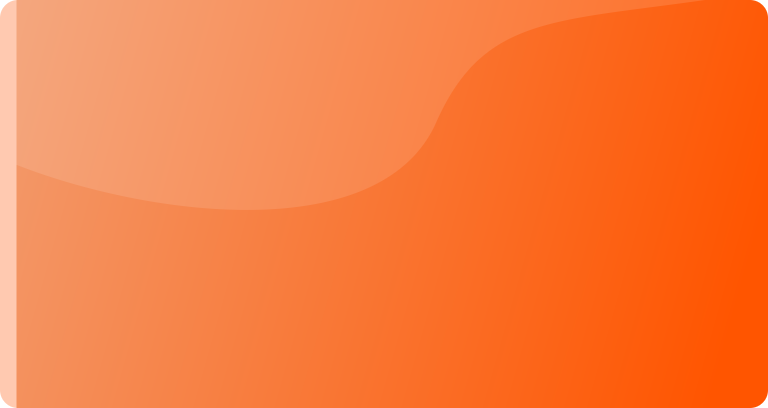
Write a WebGL 1 fragment shader that draws this background.

```glsl
precision highp float;
// A rounded orange card: a diagonal peach-to-orange gradient, a pale strip on
// the left and a translucent white wave above an S-shaped edge.
// The edge is two cubic Bezier curves, solved for height by bisection.

uniform vec2 u_resolution;

// Layout grid that is stretched over the canvas, with y pointing down.
const vec2 GRID = vec2(768.0, 408.0);

vec2 bezier(vec2 a, vec2 b, vec2 c, vec2 d, float t) {
  float s = 1.0 - t;
  return s * s * s * a + 3.0 * s * s * t * b + 3.0 * s * t * t * c + t * t * t * d;
}

// Height of a curve whose x grows steadily with its parameter.
float curveHeight(vec2 a, vec2 b, vec2 c, vec2 d, float x) {
  float t = 0.5;
  float stepSize = 0.25;
  for (int i = 0; i < 16; i++) {
    t += bezier(a, b, c, d, t).x < x ? stepSize : -stepSize;
    stepSize *= 0.5;
  }
  return bezier(a, b, c, d, t).y;
}

float waveHeight(float x) {
  vec2 joint = vec2(435.0, 125.0);
  if (x < joint.x) {
    return curveHeight(vec2(17.0, 165.0), vec2(150.0, 217.0), vec2(378.0, 246.0), joint, x);
  }
  return curveHeight(joint, vec2(482.0, 17.0), vec2(550.0, 22.0), vec2(705.0, 0.0), x);
}

float roundedBox(vec2 p, vec2 halfSize, float radius) {
  vec2 q = abs(p) - halfSize + radius;
  return length(max(q, 0.0)) + min(max(q.x, q.y), 0.0) - radius;
}

// Coverage of the inside of a signed distance, softened over one pixel.
float coverage(float dist, float pixel) {
  return clamp(0.5 - dist / pixel, 0.0, 1.0);
}

void main() {
  vec2 uv = gl_FragCoord.xy / u_resolution;
  vec2 p = vec2(uv.x, 1.0 - uv.y) * GRID;
  float pixel = GRID.x / u_resolution.x;

  // Diagonal gradient
  vec3 peach = vec3(0.949, 0.612, 0.435);
  vec3 orange = vec3(1.0, 0.333, 0.0);
  float along = dot(p, vec2(0.96, 0.27)) / 791.0;
  vec3 color = mix(peach, orange, clamp(along, 0.0, 1.0));

  // Translucent wave, with the vertical gap corrected by the slope
  float edge = waveHeight(p.x);
  float slope = (waveHeight(p.x + 1.0) - waveHeight(p.x - 1.0)) * 0.5;
  float waveDist = (p.y - edge) / sqrt(1.0 + slope * slope);
  color = mix(color, vec3(1.0), 0.12 * coverage(waveDist, pixel));

  // Left strip
  color = mix(color, vec3(1.0, 0.79, 0.69), coverage(p.x - 16.5, pixel));

  // Rounded corners
  float cardDist = roundedBox(p - 0.5 * GRID, 0.5 * GRID, 18.0);
  color = mix(vec3(1.0), color, coverage(cardDist, pixel));

  gl_FragColor = vec4(color, 1.0);
}
```
